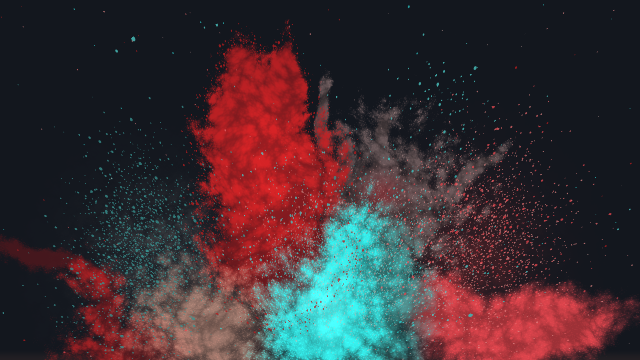
A WebGL 1 fragment shader for this background:

```glsl
precision highp float;
// Bursting clouds of red, grey, beige and cyan powder on a dark backdrop.

uniform vec2 u_resolution;

const vec3 BACKDROP = vec3(0.075, 0.090, 0.118);
const vec3 RED_DARK = vec3(0.40, 0.09, 0.11);
const vec3 RED_LIT  = vec3(0.88, 0.14, 0.15);
const vec3 GREY     = vec3(0.46, 0.38, 0.38);
const vec3 BEIGE    = vec3(0.72, 0.54, 0.48);
const vec3 CORAL    = vec3(0.92, 0.28, 0.31);
const vec3 TEAL     = vec3(0.22, 0.58, 0.57);
const vec3 CYAN     = vec3(0.20, 0.96, 0.95);
const vec3 PALE     = vec3(0.86, 0.70, 0.67);

const vec2 BURST = vec2(0.90, -0.05);  // point the powder flies from
const float BILLOW_SCALE = 17.0;
const float BILLOW_ROUGHNESS = 1.2;
const float RAY_ROUGHNESS = 0.22;
const float DUST_ROUGHNESS = 0.22;

vec2 hash2(vec2 p) {
  vec3 q = fract(p.xyx * vec3(0.1031, 0.1030, 0.0973));
  q += dot(q, q.yzx + 33.33);
  return fract((q.xx + q.yz) * q.zy);
}

// Cellular noise: bright in the middle of each cell.
float cellular(vec2 p) {
  vec2 cell = floor(p), f = p - cell;
  float nearest = 1.0;
  for (int j = -1; j <= 1; j++)
    for (int i = -1; i <= 1; i++) {
      vec2 o = vec2(float(i), float(j));
      nearest = min(nearest, length(o + hash2(cell + o + 50.0) - f));
    }
  return 1.0 - nearest;
}

float billows(vec2 p) {
  float sum = 0.0, amp = 0.46;
  for (int i = 0; i < 4; i++) {
    sum += amp * cellular(p);
    p = mat2(1.6, 1.2, -1.2, 1.6) * p + 7.3;
    amp *= 0.6;
  }
  return sum;
}

// Rays around the burst point, from layered sines that fade in outward.
float rays(vec2 p) {
  vec2 d = p - BURST;
  float a = atan(d.x, d.y), r = length(d);
  float wave = sin(a * 37.0 + 2.0 * sin(r * 9.0)) + sin(a * 83.0 + r * 11.0);
  return 0.5 * wave * smoothstep(0.3, 0.75, r);
}

mat2 turn(float a) {
  float c = cos(a), s = sin(a);
  return mat2(c, -s, s, c);
}

// Tilted ellipse: 1 at the centre, 0 on the rim, negative outside.
float blob(vec2 p, vec2 centre, vec2 radius, float tilt) {
  return 1.0 - length(turn(tilt) * (p - centre) / radius);
}

float spread(vec2 p, vec2 centre, vec2 radius) {
  vec2 q = (p - centre) / radius;
  return exp(-dot(q, q));
}

// Flying grains, one per cell of a turned grid, stretched away from the burst.
float specks(vec2 p, float scale, float density) {
  mat2 m = turn(scale);
  vec2 g = m * p * scale, cell = floor(g);
  vec2 h = hash2(cell + scale + 200.0), k = hash2(cell + scale + 391.0);
  vec2 d = g - cell - mix(vec2(0.2), vec2(0.8), h);
  vec2 dir = m * normalize(p - BURST);
  d = vec2(dot(d, dir) * 0.7, dot(d, vec2(-dir.y, dir.x)));
  float r = mix(0.08, 0.26, k.x * k.x), w = 0.5 * scale / u_resolution.y;
  return (1.0 - smoothstep(r - w, r + w, length(d))) * step(k.y, density);
}

void main() {
  vec2 p = (gl_FragCoord.xy - 0.5 * u_resolution) / u_resolution.y + vec2(0.889, 0.5);
  vec2 q = p + 0.010 * sin(p.yx * 23.0 + 2.0 * sin(p * 11.0));
  float b = billows(q * BILLOW_SCALE);
  float dust = max(specks(p, 120.0, 0.7), specks(p, 163.0, 0.7));
  float rough = (b - 0.57) * BILLOW_ROUGHNESS + rays(q) * RAY_ROUGHNESS + (dust - 0.3) * DUST_ROUGHNESS;
  float lit = smoothstep(0.35, 0.80, b);
  vec3 col = BACKDROP + vec3(0.06, 0.03, 0.02) * smoothstep(0.03, 0.0, p.y);

  // Thin haze on both sides
  float haze = spread(p, vec2(0.48, 0.25), vec2(0.20, 0.19));
  col = mix(col, mix(TEAL, GREY, 0.8), haze * (0.15 + 0.35 * lit + 0.12 * dust));
  haze = spread(p, vec2(1.28, 0.28), vec2(0.18, 0.20));
  col = mix(col, mix(RED_DARK, GREY, 0.2), haze * (0.35 + 0.3 * lit + 0.15 * dust));

  // Grey plume with its fingers
  float grey = blob(q, vec2(1.05, 0.43), vec2(0.24, 0.22), 0.0);
  grey = max(grey, blob(q, vec2(1.31, 0.51), vec2(0.12, 0.025), 0.70));
  grey = max(grey, blob(q, vec2(0.90, 0.66), vec2(0.022, 0.12), 0.0));
  grey = max(grey, blob(q, vec2(1.07, 0.64), vec2(0.10, 0.025), 1.15));
  grey = smoothstep(-0.25, 0.40, grey + rough);
  vec3 smoke = mix(GREY * 0.6, GREY * 1.1, lit);
  smoke = mix(smoke, CORAL * 0.8, 0.6 * spread(p, vec2(1.06, 0.46), vec2(0.06, 0.05)));
  col = mix(col, smoke, grey * (0.76 + 0.1 * dust));

  // Tall red plume
  float red = blob(q, vec2(0.76, 0.49), vec2(0.19, 0.22), 0.15);
  red = max(red, blob(q, vec2(0.71, 0.64), vec2(0.145, 0.18), 0.0));
  red = max(red, blob(q, vec2(0.68, 0.78), vec2(0.055, 0.125), 0.12));
  red = max(red, blob(q, vec2(0.80, 0.75), vec2(0.045, 0.14), 0.0));
  red = max(red, blob(q, vec2(0.77, 0.30), vec2(0.19, 0.18), 0.0));
  float plume = smoothstep(-0.18, 0.18, red + rough * 0.65);
  float glow = lit * 0.6 + 0.5 * spread(p, vec2(0.74, 0.55), vec2(0.16, 0.22));
  col = mix(col, mix(RED_DARK, RED_LIT, min(glow, 1.0)), plume * 0.95);

  // Red powder and faint trail at lower left
  float trail = blob(q, vec2(0.15, 0.28), vec2(0.17, 0.035), -0.25);
  col = mix(col, RED_DARK, 0.6 * smoothstep(-0.2, 0.5, trail + rough));
  float low = blob(q, vec2(0.38, 0.03), vec2(0.20, 0.09), 0.0);
  low = max(low, blob(q, vec2(0.29, 0.15), vec2(0.15, 0.07), -1.1));
  low = smoothstep(-0.25, 0.6, low + rough);
  col = mix(col, mix(RED_DARK, RED_LIT, lit * 0.8), low * 0.75);

  // Beige bank
  float beige = blob(q, vec2(0.58, 0.08), vec2(0.24, 0.20), -0.25);
  beige = smoothstep(-0.25, 0.75, beige + rough * 0.7);
  col = mix(col, BEIGE * (0.70 + 0.3 * lit + 0.08 * dust), beige * 0.85);

  // Coral bank at lower right
  float coral = blob(q, vec2(1.45, 0.085), vec2(0.29, 0.115), 0.12);
  coral = max(coral, blob(q, vec2(1.24, 0.13), vec2(0.16, 0.10), -0.5));
  coral = smoothstep(-0.15, 0.35, coral + rough * 0.3);
  col = mix(col, CORAL * (0.72 + 0.28 * lit + 0.06 * dust), coral * 0.92);

  // Cyan fountain
  float teal = blob(q, vec2(1.03, 0.16), vec2(0.18, 0.26), 0.0);
  col = mix(col, TEAL * (0.80 + 0.3 * lit), 0.85 * smoothstep(-0.2, 0.5, teal + rough * 0.6));
  float cyan = blob(q, vec2(0.90, 0.11), vec2(0.19, 0.20), 0.0);
  cyan = max(cyan, blob(q, vec2(0.95, 0.27), vec2(0.19, 0.09), 1.15));
  cyan = smoothstep(-0.2, 0.55, cyan + rough * 0.75);
  col = mix(col, CYAN * (0.82 + 0.2 * lit), cyan * (0.88 + 0.12 * dust));
  col += 0.12 * spread(p, vec2(0.91, 0.15), vec2(0.07, 0.10));

  // Flying grains
  float left = spread(p, vec2(0.39, 0.30), vec2(0.14, 0.19));
  float right = spread(p, vec2(1.34, 0.33), vec2(0.17, 0.20));
  float top = spread(p, vec2(1.24, 0.71), vec2(0.09, 0.13));
  float core = spread(p, vec2(0.98, 0.27), vec2(0.20, 0.18));
  float fringe = smoothstep(-0.4, 0.0, red) * (1.0 - plume);
  for (int i = 0; i < 3; i++) {
    float s = 66.0 + 31.0 * float(i);
    col = mix(col, TEAL, 0.75 * specks(p, s, left * 0.7));
    col = mix(col, mix(CORAL, PALE, 0.3 * float(i)), 0.75 * specks(p, s + 9.0, right * 0.5));
    col = mix(col, TEAL * 1.2, 0.9 * specks(p, s - 18.0, top * 0.11));
    col = mix(col, CYAN, 0.6 * specks(p, s + 15.0, core * 0.4));
    col = mix(col, PALE, 0.5 * specks(p, s + 41.0, core * 0.35));
    col = mix(col, RED_LIT * 0.8, 0.8 * specks(p, s + 5.0, fringe * 0.3));
  }
  gl_FragColor = vec4(clamp(col, 0.0, 1.0), 1.0);
}
```
